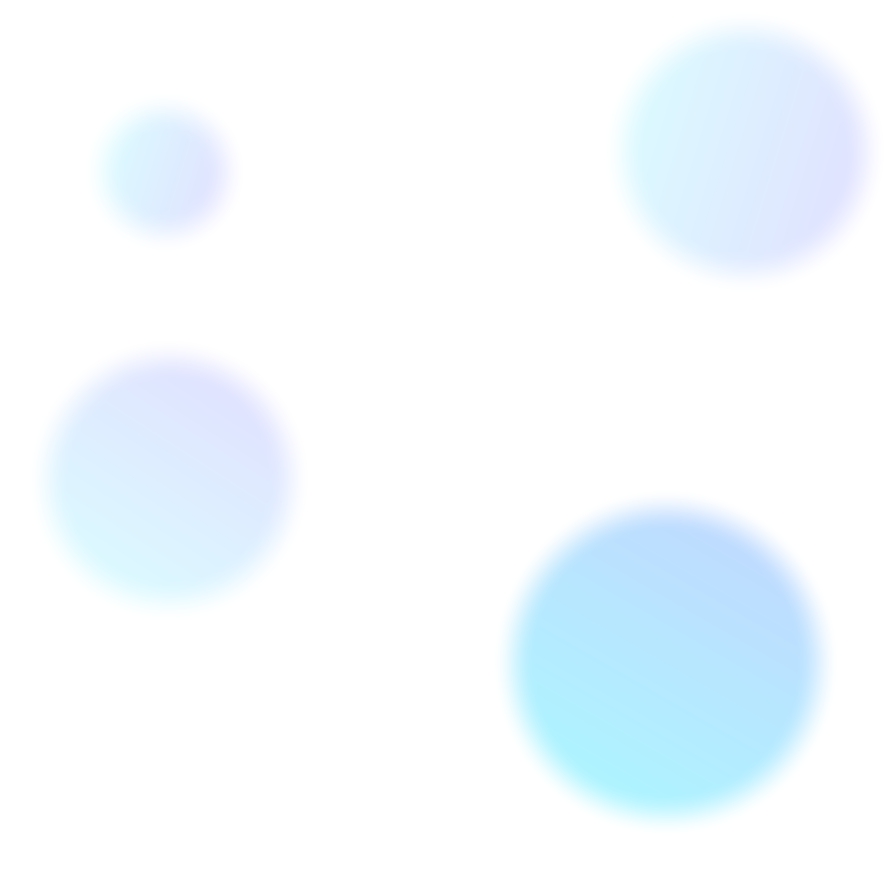
Give the GLSL for this background, as a Shadertoy shader.

```glsl
// Blurred disc, filled with a linear gradient along the given angle
vec3 softDisc(vec3 base, vec2 p, vec2 center, float radius, float angle, vec3 startColor, vec3 endColor) {
    vec2 offset = p - center;
    float along = dot(offset, vec2(cos(angle), sin(angle))) / radius;
    vec3 fill = mix(startColor, endColor, clamp(0.5 + 0.5 * along, 0.0, 1.0));
    float coverage = 1.0 - smoothstep(-0.025, 0.025, length(offset) - radius);
    return mix(base, fill, coverage);
}

void mainImage(out vec4 fragColor, in vec2 fragCoord) {
    vec2 p = fragCoord / iResolution.y;
    p.x *= 1.024 * iResolution.y / iResolution.x;

    vec3 paleCyan = vec3(0.86, 0.98, 1.0);
    vec3 lavender = vec3(0.88, 0.885, 1.0);
    vec3 brightCyan = vec3(0.68, 0.96, 1.0);
    vec3 skyBlue = vec3(0.75, 0.855, 1.0);

    // Pale discs
    vec3 color = vec3(1.0);
    color = softDisc(color, p, vec2(0.188, 0.804), 0.069, -0.3, paleCyan, lavender);
    color = softDisc(color, p, vec2(0.851, 0.827), 0.138, -0.3, paleCyan, lavender);
    color = softDisc(color, p, vec2(0.193, 0.452), 0.138, 1.0, paleCyan, lavender);

    // Bright disc
    color = softDisc(color, p, vec2(0.761, 0.244), 0.174, 1.05, brightCyan, skyBlue);

    fragColor = vec4(color, 1.0);
}
```
